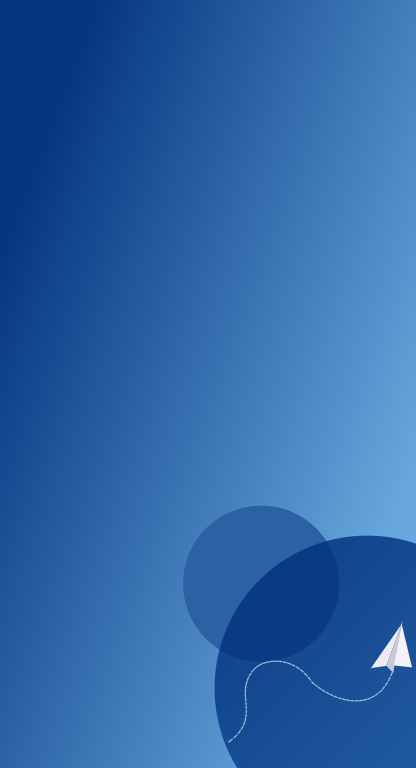
Reproduce this background procedurally as a Shadertoy shader.

```glsl
// A diagonal blue gradient with two overlapping translucent discs at the lower
// right, a dashed flight trail and a folded paper plane. Shapes are distance
// functions in units of canvas height; the trail is a chain of cubic curves.

const vec3 NAVY = vec3(0.015, 0.21, 0.50);
const vec3 SKY = vec3(0.41, 0.66, 0.87);
const vec3 PAPER = vec3(0.96, 0.95, 0.97);
const vec3 TRAIL = vec3(0.78, 0.85, 0.94);

// Coverage of a shape from its signed distance, softened over one pixel.
float coverage(float dist, float pixel) {
    return clamp(0.5 - dist / pixel, 0.0, 1.0);
}

float circleDist(vec2 p, vec2 center, float radius) {
    return length(p - center) - radius;
}

float segmentDist(vec2 p, vec2 a, vec2 b) {
    vec2 along = b - a;
    float h = clamp(dot(p - a, along) / dot(along, along), 0.0, 1.0);
    return length(p - a - along * h);
}

// Signed distance to the line through a and b, positive on its left.
float lineDist(vec2 p, vec2 a, vec2 b) {
    vec2 dir = normalize(b - a);
    return dir.x * (p.y - a.y) - dir.y * (p.x - a.x);
}

// Triangle with corners in clockwise order.
float triangleDist(vec2 p, vec2 a, vec2 b, vec2 c) {
    return max(lineDist(p, a, b), max(lineDist(p, b, c), lineDist(p, c, a)));
}

vec2 cubic(vec2 a, vec2 b, vec2 c, vec2 d, float t) {
    float s = 1.0 - t;
    return s * s * s * a + 3.0 * s * s * t * b + 3.0 * s * t * t * c + t * t * t * d;
}

// Distance to a curve split into evenly spaced dashes.
float dashedCurve(vec2 p, vec2 a, vec2 b, vec2 c, vec2 d, int dashes) {
    float nearest = 1.0;
    for (int i = 0; i < dashes; i++) {
        float start = float(i) / float(dashes);
        float end = (float(i) + 0.62) / float(dashes);
        nearest = min(nearest, segmentDist(p, cubic(a, b, c, d, start), cubic(a, b, c, d, end)));
    }
    return nearest;
}

float flightTrail(vec2 p) {
    vec2 bend = vec2(0.328, 0.125);
    vec2 dip = vec2(0.406, 0.112);
    float rise = dashedCurve(p, vec2(0.298, 0.034), vec2(0.341, 0.065), vec2(0.305, 0.095), bend, 17);
    float crest = dashedCurve(p, bend, vec2(0.341, 0.1445), vec2(0.383, 0.147), dip, 16);
    float swoop = dashedCurve(p, dip, vec2(0.436, 0.085), vec2(0.492, 0.068), vec2(0.512, 0.128), 22);
    return min(rise, min(crest, swoop));
}

vec3 background(vec2 p) {
    float ramp = clamp((2.6 * p.x + 1.0 - p.y - 0.3125) / 1.72, 0.0, 1.0);
    return mix(NAVY, SKY, ramp);
}

// Two wings around a shaded keel, all meeting at the nose.
vec3 paperPlane(vec3 color, vec2 p, float pixel) {
    vec2 nose = vec2(0.523, 0.1875);
    vec2 keel = vec2(0.512, 0.124);
    vec2 foldLeft = vec2(0.503, 0.133);
    vec2 foldRight = vec2(0.513, 0.1335);
    float leftWing = triangleDist(p, nose, foldLeft, vec2(0.483, 0.130));
    float keelSide = triangleDist(p, nose, keel, foldLeft);
    float rightWing = triangleDist(p, nose, vec2(0.5365, 0.131), foldRight);
    color = mix(color, PAPER * 0.97, coverage(leftWing, pixel));
    color = mix(color, PAPER * vec3(0.83, 0.82, 0.88), coverage(keelSide, pixel));
    return mix(color, PAPER, coverage(rightWing, pixel));
}

void mainImage(out vec4 fragColor, in vec2 fragCoord) {
    vec2 p = fragCoord / iResolution.y;
    float pixel = 1.0 / iResolution.y;
    vec3 color = background(p);

    // Discs: the overlap deepens towards navy.
    float smallDisc = coverage(circleDist(p, vec2(0.340, 0.240), 0.1016), pixel);
    float largeDisc = coverage(circleDist(p, vec2(0.478, 0.104), 0.1986), pixel);
    vec3 smallColor = vec3(0.165, 0.385, 0.645);
    float depth = clamp((p.x - p.y + 0.02) / 0.52, 0.0, 1.0);
    vec3 largeColor = mix(vec3(0.04, 0.24, 0.53), vec3(0.12, 0.34, 0.61), depth);
    color = mix(color, smallColor, smallDisc);
    color = mix(color, mix(largeColor, vec3(0.03, 0.22, 0.51), 0.85 * smallDisc), largeDisc);

    // Trail and plane.
    float trail = coverage(flightTrail(p) - 0.0008, max(pixel, 0.0012));
    color = mix(color, TRAIL, 0.8 * trail);
    color = paperPlane(color, p, pixel);

    fragColor = vec4(color, 1.0);
}
```
